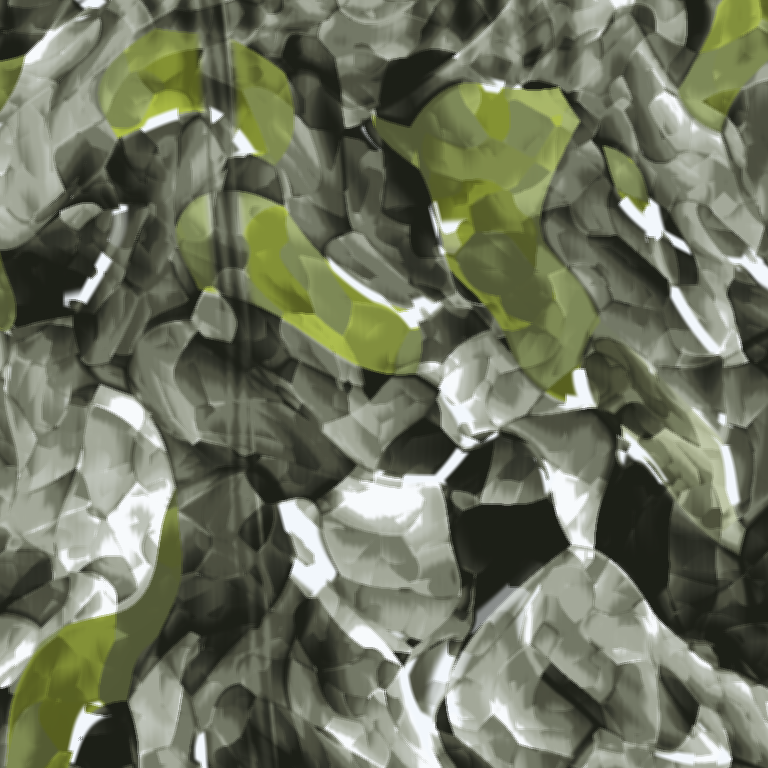
A WebGL 2 fragment shader for this texture:

```glsl
#version 300 es
precision highp float;
// Crumpled metal foil: curved mirror facets, creases, green reflections and glints.

uniform vec2 u_resolution;
out vec4 fragColor;

vec3 hash3(vec2 p) {
    vec3 q = fract(vec3(p.xyx) * vec3(0.1031, 0.1030, 0.0973));
    q += dot(q, q.yxz + 33.33);
    return fract((q.xxy + q.yzz) * q.zyx);
}

// Gentle bending of the sheet, so that creases curve.
vec2 bend(vec2 p) {
    p += 0.026 * sin(p.yx * vec2(9.0, 11.0) + vec2(0.7, 2.1));
    return p + 0.007 * sin(p.yx * vec2(33.0, 28.0) + vec2(4.0, 1.3));
}

// Cellular noise in which every cell has its own stretched, turned metric.
// Returns tone, tint, distance to the crease, and position across the facet.
vec4 facets(vec2 p, float seed) {
    vec2 cell = floor(p), nearestId = cell;
    float nearest = 9.0, second = 9.0, across = 0.0;
    for (int j = -2; j <= 2; j++) {
        for (int i = -2; i <= 2; i++) {
            vec2 id = cell + vec2(i, j);
            vec3 r = hash3(id + seed);
            vec2 d = p - id - 0.1 - 0.8 * r.xy;
            float angle = -1.05 + 2.7 * (r.z - 0.5);
            vec2 axis = vec2(cos(angle), sin(angle));
            vec2 q = vec2(dot(d, axis), axis.x * d.y - axis.y * d.x);
            float dist = length(q * vec2(0.55, 1.8));
            if (dist < nearest) {
                second = nearest;
                nearest = dist;
                nearestId = id;
                across = q.y;
            } else {
                second = min(second, dist);
            }
        }
    }
    vec3 look = hash3(nearestId + seed + 57.0);
    return vec4(look.xy, second - nearest, across * sign(look.z - 0.5));
}

// Reflected surroundings, from dark room to pale sky.
vec3 reflection(float tone) {
    vec3 c = mix(vec3(0.11, 0.12, 0.09), vec3(0.19, 0.20, 0.165), smoothstep(0.0, 0.18, tone));
    c = mix(c, vec3(0.30, 0.31, 0.25), smoothstep(0.16, 0.32, tone));
    c = mix(c, vec3(0.45, 0.47, 0.40), smoothstep(0.36, 0.54, tone));
    c = mix(c, vec3(0.64, 0.66, 0.60), smoothstep(0.64, 0.80, tone));
    c = mix(c, vec3(0.74, 0.76, 0.72), smoothstep(0.86, 0.98, tone));
    return mix(c, vec3(0.97, 0.98, 0.99), smoothstep(0.985, 1.0, tone));
}

vec3 foil(vec2 p) {
    vec2 b = bend(p);
    vec4 large = facets(b * 5.4, 11.0);
    vec4 small = facets(b * 11.5 + 0.3 * large.w, 83.0);
    vec4 fine = facets(b * 24.0 + 0.4 * small.w, 131.0);

    // Facet tilt, curvature and soft folds.
    float crumple = smoothstep(0.25, 0.75, fract(large.y * 5.0));
    float tone = 0.5 + 0.55 * (large.x - 0.5) + mix(0.28, 0.55, crumple) * (small.x - 0.5);
    tone += mix(0.04, 0.30, crumple * small.y) * (fine.x - 0.5);
    tone += 0.50 * large.w + 0.45 * small.w + 0.20 * fine.w;
    tone += 0.06 * sin(large.w * 19.0 + 3.0 * sin(b.y * 13.0) + large.x * 20.0);

    // Vertical pleats near the top, and fine brushed streaks.
    tone += 0.14 * sin(p.x * 105.0 + 3.0 * sin(p.y * 8.0 + p.x * 17.0)) * smoothstep(0.78, 1.0, p.y);
    tone += 0.008 * (sin(p.x * 610.0 + 2.0 * sin(p.y * 9.0)) + sin(p.x * 947.0 + 5.0 * sin(p.y * 23.0)));

    // Pale ridges on some creases, dark shadows on others.
    tone += smoothstep(0.10, 0.02, large.z) * (small.y - 0.5) * 0.65;
    tone += smoothstep(0.12, 0.02, small.z) * (fine.y - 0.55) * 0.30;

    // Long pressed seam with narrow, broken stripes.
    float seam = p.x - 0.345 + 0.07 * p.y + 0.002 * sin(p.y * 19.0);
    float stripes = 0.40 + 0.16 * sin(seam * 330.0 + 3.0 * sin(p.y * 7.0)) + 0.14 * sin(p.y * 27.0 + small.x * 6.0);
    tone = mix(tone, stripes, (0.3 + 0.4 * large.x) * smoothstep(0.020, 0.016, abs(seam)));
    tone += 0.22 * smoothstep(0.004, 0.001, abs(seam - 0.016)) * smoothstep(0.2, 0.6, small.y);

    // Green surroundings seen in a few facets.
    tone = smoothstep(0.03, 1.03, tone);
    float green = smoothstep(0.15, 0.14, large.y) * smoothstep(0.015, 0.030, abs(seam));
    tone = mix(tone, 0.30 + 0.45 * tone, green);
    vec3 color = reflection(tone);
    vec3 leaf = color * mix(vec3(1.09, 1.14, 0.86), vec3(1.15, 1.22, 0.50), smoothstep(0.3, 0.9, small.y));
    color = mix(color, leaf, green);

    // Glints where small facets meet the large creases.
    float glint = smoothstep(0.13, 0.08, large.z) * smoothstep(0.84, 0.86, small.y);
    glint *= smoothstep(0.05, 0.12, small.z) * smoothstep(0.30, 0.34, fine.y);
    return mix(color, vec3(0.95, 0.97, 0.99), glint);
}

void main() {
    vec2 p = gl_FragCoord.xy / u_resolution.y;
    vec3 color = vec3(0.0);
    // Four samples soften every edge.
    for (int k = 0; k < 4; k++) {
        vec2 corner = vec2(k % 2, k / 2) - 0.5;
        color += foil(p + corner * 0.0026);
    }
    fragColor = vec4(color / 4.0, 1.0);
}
```
